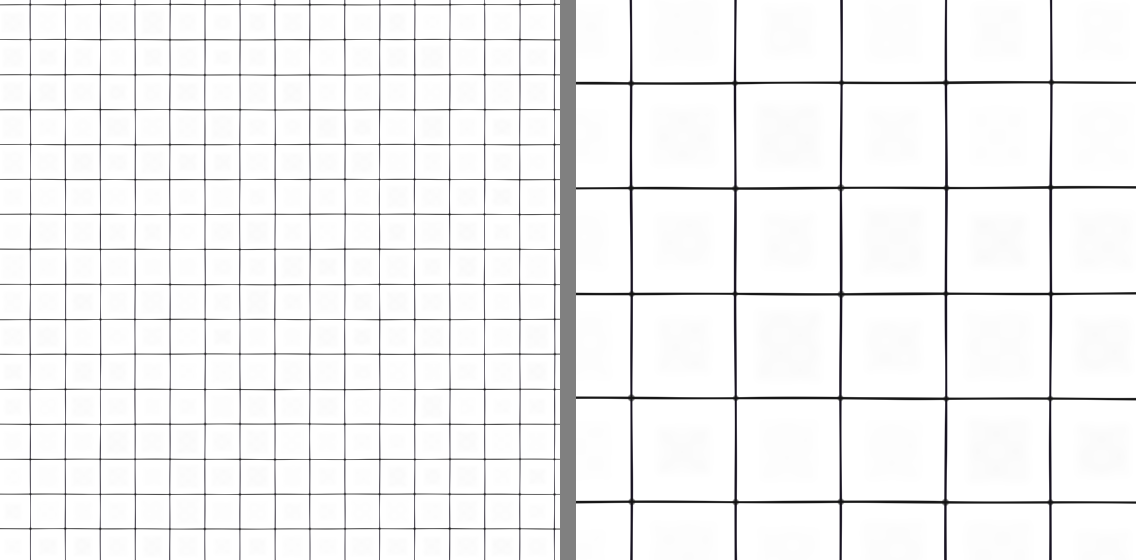
Left: the whole. Right: its middle third, enlarged.
Write a Shadertoy shader that draws this pattern.

```glsl
float hash(vec2 p) {
    return fract(sin(dot(p, vec2(127.1, 311.7))) * 43758.5453);
}

// Slight bend of one hand-ruled line, in canvas units
float bend(float id, float along, float seed) {
    float phase = 6.2832 * hash(vec2(id, seed));
    float shift = hash(vec2(id, seed + 3.0)) - 0.5;
    return 0.0008 * shift + 0.0003 * sin(along * 9.0 + phase)
         + 0.00015 * sin(along * 47.0 + phase * 2.3);
}

// Line thickness, uneven along its length
float thickness(float id, float along, float seed) {
    float phase = 6.2832 * hash(vec2(seed, id));
    return 0.0014 * (1.0 + 0.09 * sin(along * 31.0 + phase)
                         + 0.07 * sin(along * 83.0 + phase * 1.7));
}

// Box-filtered coverage of a stripe centred on d = 0
float stripe(float d, float width, float footprint) {
    float lo = max(d - 0.5 * footprint, -0.5 * width);
    float hi = min(d + 0.5 * footprint, 0.5 * width);
    return max(hi - lo, 0.0) / footprint;
}

// Faint soft-edged grey square inside a cell
float patchShade(vec2 grid) {
    vec2 id = floor(grid);
    vec2 local = fract(grid) - 0.5;
    float size = 0.19 + 0.08 * hash(id + 5.0);
    vec2 q = abs(local) - vec2(size, size * (0.85 + 0.3 * hash(id + 9.0)));
    float d = length(max(q, 0.0)) + min(max(q.x, q.y), 0.0);
    float mottling = 0.8 + 0.2 * sin(local.x * 17.0 + id.y) * sin(local.y * 19.0 + id.x);
    return (0.007 + 0.012 * hash(id)) * mottling * (1.0 - smoothstep(-0.05, 0.12, d));
}

void mainImage(out vec4 fragColor, in vec2 fragCoord) {
    float pixel = 1.0 / iResolution.y;
    vec2 uv = fragCoord * pixel;
    float pitch = 0.0624;
    vec2 grid = (uv - vec2(0.0543, 0.0553)) / pitch;

    // Distance to the nearest vertical and horizontal line
    vec2 id = round(grid);
    vec2 d = (grid - id) * pitch;
    d -= vec2(bend(id.x, uv.y, 1.0), bend(id.y, uv.x, 2.0));

    float footprint = 1.2 * pixel;
    float vertical = stripe(d.x, thickness(id.x, uv.y, 11.0), footprint);
    float horizontal = stripe(d.y, thickness(id.y, uv.x, 17.0), footprint);

    // Ink pooled at the crossings
    float dotRadius = 0.0015 + 0.0006 * hash(id + 21.0);
    float crossing = 0.6 * (1.0 - smoothstep(-pixel, pixel, length(d) - dotRadius));

    // Paper, then the two sets of lines
    vec3 color = vec3(1.0 - patchShade(grid));
    color = mix(color, vec3(0.09, 0.07, 0.13), vertical);
    color = mix(color, vec3(0.09), horizontal);
    color = mix(color, vec3(0.08), crossing);
    fragColor = vec4(color, 1.0);
}
```
